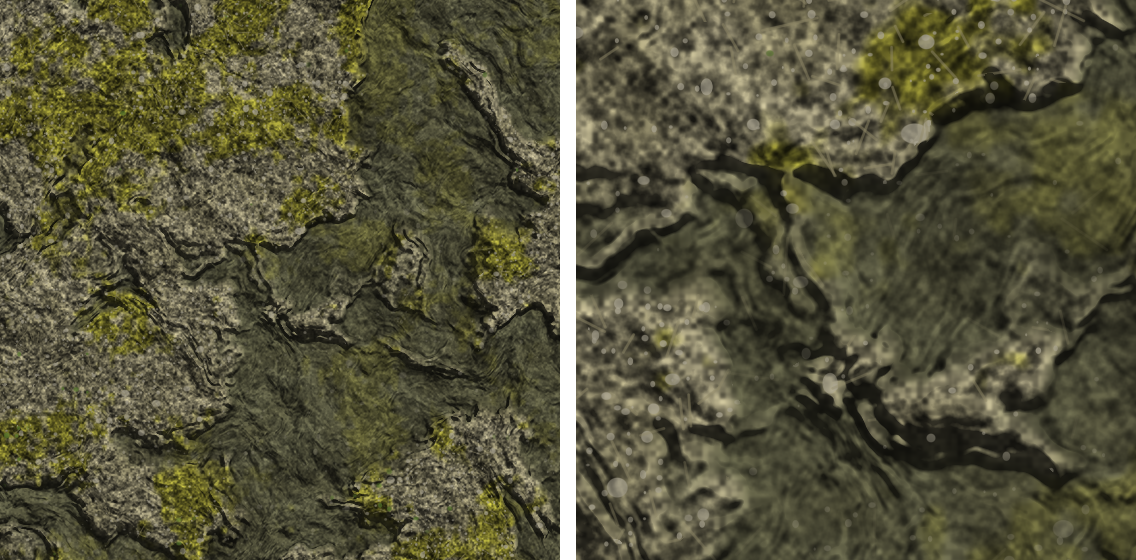
Left, the full canvas; right, a detail of the centre.
Give the GLSL for this texture, as a WebGL 1 fragment shader.

```glsl
precision highp float;
// Mossy, eroded mud with dark ledges, gravel and dry straw.
uniform vec2 u_resolution;

float hash(vec2 p) {
  vec3 q = fract(p.xyx * vec3(0.1031, 0.1030, 0.0973));
  q += dot(q, q.yzx + 33.33);
  return fract((q.x + q.y) * q.z);
}

float noise(vec2 p) {
  vec2 cell = floor(p), f = fract(p);
  f = f * f * f * (f * (f * 6.0 - 15.0) + 10.0);
  return mix(mix(hash(cell), hash(cell + vec2(1, 0)), f.x),
             mix(hash(cell + vec2(0, 1)), hash(cell + vec2(1, 1)), f.x), f.y);
}

float fbm(vec2 p) {
  float sum = 0.0, amplitude = 0.52;
  for (int i = 0; i < 5; i++) {
    sum += amplitude * noise(p);
    p = mat2(1.6, 1.2, -1.2, 1.6) * p + 17.3;
    amplitude *= 0.5;
  }
  return sum;
}

// x: relief height, y: basin-to-plateau field
vec2 terrain(vec2 p) {
  vec2 warp = vec2(fbm(p * 5.0), fbm(p * 5.0 + 31.0)) - 0.5;
  float field = fbm(p * 4.5 + warp * 1.3 + 3.7);
  float plateau = smoothstep(0.40, 0.51, field);
  float lumps = fbm(p * 13.0 + warp * 2.5);
  float crumbs = fbm(p * 48.0);
  float height = 0.026 * plateau + 0.034 * lumps
               + mix(0.004, 0.008, plateau) * crumbs;
  return vec2(height, field);
}

// Round specks, at most one per grid cell
float specks(vec2 p, float scale, float density, float seed) {
  vec2 q = p * scale + seed, cell = floor(q);
  vec2 centre = 0.3 + 0.4 * vec2(hash(cell + 5.1), hash(cell + 9.7));
  vec2 d = fract(q) - centre;
  d.x *= 0.7 + 0.7 * hash(cell + 2.3);
  float radius = 0.08 + 0.16 * hash(cell + 13.9);
  float soft = 0.8 * scale / u_resolution.y;
  return step(hash(cell), density)
       * (1.0 - smoothstep(radius - soft, radius + soft, length(d)));
}

// Thin stalks in random directions, at most one per grid cell
float stalks(vec2 p, float scale, float density) {
  vec2 cell = floor(p * scale), d = fract(p * scale) - 0.5;
  float angle = 6.283 * hash(cell + 4.4);
  vec2 along = vec2(cos(angle), sin(angle));
  float reach = 0.15 + 0.28 * hash(cell + 8.2);
  float t = clamp(dot(d, along), -reach, reach);
  float dist = length(d - along * t) / scale;
  float soft = 0.8 / u_resolution.y;
  return step(hash(cell + 1.7), density)
       * (1.0 - smoothstep(0.0008 - soft, 0.0008 + soft, dist));
}

void main() {
  vec2 p = gl_FragCoord.xy / u_resolution.y;

  // Relief, lit from the upper right
  float e = 0.0035;
  vec2 land = terrain(p);
  vec2 slope = vec2(terrain(p + vec2(e, 0)).x, terrain(p + vec2(0, e)).x) - land.x;
  float lit = -dot(slope / e, vec2(0.55, 0.83));
  float plateau = smoothstep(0.40, 0.50, land.y);
  float ledge = smoothstep(0.36, 0.41, land.y) * (1.0 - smoothstep(0.42, 0.47, land.y));
  float shade = clamp(1.0 + 0.9 * lit, 0.38, 1.3);
  shade *= 1.0 - 0.28 * ledge * smoothstep(0.3, 0.6, noise(p * 16.0));

  // Ground: smooth mud in the basins, gritty soil above
  float patches = fbm(p * 22.0 + 50.0);
  vec3 mud = mix(vec3(0.23, 0.225, 0.155), vec3(0.32, 0.32, 0.24), patches);
  vec3 soil = mix(vec3(0.31, 0.295, 0.215), vec3(0.45, 0.43, 0.35), patches);
  vec3 color = mix(mud, soil, plateau);

  // Moss in ragged tufts
  float tufts = fbm(p * 9.0 + 80.0) + 0.22 * (noise(p * 75.0) - 0.5);
  float moss = smoothstep(0.47, 0.64, tufts) * mix(0.3, 0.9, plateau);
  vec3 mossColor = mix(vec3(0.25, 0.24, 0.07), vec3(0.45, 0.44, 0.14), noise(p * 60.0 + 7.0));
  color = mix(color, mossColor, moss);

  // Fine grain
  float grain = 0.5 * noise(p * 150.0) + 0.5 * noise(p * 290.0 + 11.0) - 0.5;
  color *= shade * (1.0 + grain * mix(0.65, 1.35, plateau));

  // Gravel and straw, gathered in loose drifts on the higher ground
  float drift = smoothstep(0.35, 0.65, fbm(p * 7.0 + 120.0)) * plateau;
  for (int i = 0; i < 4; i++) {
    float k = float(i);
    float stone = specks(p, 38.0 + 27.0 * k, 0.05 + 0.14 * drift, 40.0 * k);
    color = mix(color, vec3(0.62, 0.60, 0.53) * (0.75 + 0.25 * shade),
                stone * (0.25 + 0.5 * plateau));
    float turn = 0.7 * k + 0.3;
    vec2 q = mat2(cos(turn), sin(turn), -sin(turn), cos(turn)) * p + 7.0 * k;
    float straw = stalks(q, 19.0 + 6.0 * k, 0.08 + 0.42 * drift);
    color = mix(color, vec3(0.57, 0.54, 0.41), straw * (0.1 + 0.4 * plateau));
  }

  // A few small green leaves
  float leaf = specks(p, 48.0, 0.12, 300.0) * smoothstep(0.66, 0.76, noise(p * 9.0 + 200.0));
  color = mix(color, vec3(0.33, 0.46, 0.17), 0.7 * leaf * plateau);

  gl_FragColor = vec4(color, 1.0);
}
```
